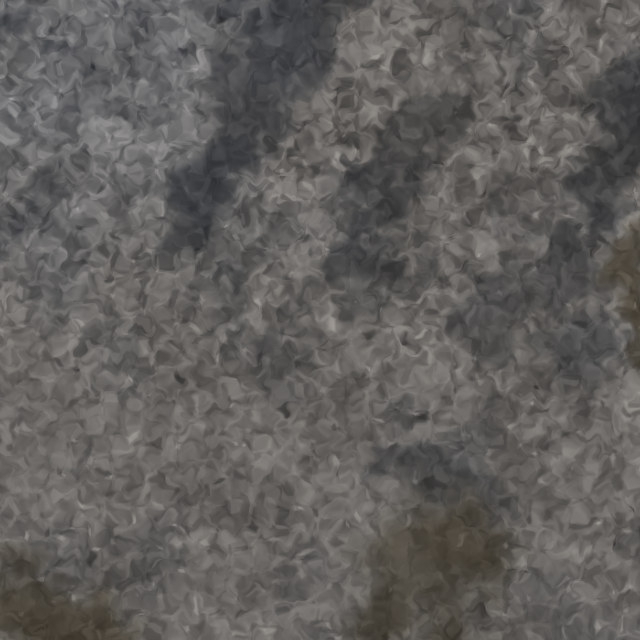
This texture is drawn by a Shadertoy shader. Its source:

```glsl
float hash(vec2 p) {
    vec3 q = fract(p.xyx * vec3(0.1031, 0.103, 0.0973));
    q += dot(q, q.yzx + 33.33);
    return fract((q.x + q.y) * q.z);
}

float noise(vec2 p) {
    vec2 i = floor(p), f = fract(p);
    f = f * f * (3.0 - 2.0 * f);
    return mix(mix(hash(i), hash(i + vec2(1, 0)), f.x),
               mix(hash(i + vec2(0, 1)), hash(i + vec2(1, 1)), f.x), f.y);
}

float fbm(vec2 p) {
    float sum = 0.0, amp = 0.53;
    for (int i = 0; i < 4; i++) {
        sum += amp * noise(p);
        p = mat2(1.6, 1.2, -1.2, 1.6) * p + 7.3;
        amp *= 0.5;
    }
    return sum;
}

// Soft-edged crystal chips, each stretched along its own random direction
float grains(vec2 p, float sharpness) {
    vec2 cell = floor(p);
    float total = 0.0, weight = 0.0;
    for (int y = -1; y <= 1; y++)
    for (int x = -1; x <= 1; x++) {
        vec2 id = cell + vec2(x, y);
        vec2 d = p - id - vec2(hash(id + 11.0), hash(id + 47.0));
        float angle = 3.14159 * hash(id + 83.0);
        vec2 axis = vec2(cos(angle), sin(angle));
        vec2 local = vec2(dot(d, axis) * 0.7, dot(d, vec2(-axis.y, axis.x)) * 1.5);
        float w = exp(-sharpness * (abs(local.x) + abs(local.y)));
        total += w * hash(id + 5.0);
        weight += w;
    }
    return total / weight;
}

// Sparse small chips, used for glints and pits
float specks(vec2 p, float share) {
    vec2 cell = floor(p);
    float result = 0.0;
    for (int y = -1; y <= 1; y++)
    for (int x = -1; x <= 1; x++) {
        vec2 id = cell + vec2(x, y);
        vec2 d = p - id - vec2(hash(id + 19.0), hash(id + 61.0));
        float angle = 6.2832 * hash(id + 29.0);
        d = mat2(cos(angle), sin(angle), -sin(angle), cos(angle)) * d;
        float radius = 0.25 + 0.4 * hash(id + 71.0);
        float chip = 1.0 - smoothstep(0.3, 1.0, (abs(d.x) + 1.5 * abs(d.y)) / radius);
        result = max(result, chip * step(hash(id + 3.0), share));
    }
    return result;
}

// Soft capsule shadow between two points
float streak(vec2 p, vec2 a, vec2 b, float radius) {
    vec2 ab = b - a;
    float t = clamp(dot(p - a, ab) / dot(ab, ab), 0.0, 1.0);
    return 1.0 - smoothstep(0.25, 1.3, length(p - a - ab * t) / radius);
}

void mainImage(out vec4 fragColor, in vec2 fragCoord) {
    vec2 uv = fragCoord / iResolution.xy;
    vec2 fine = vec2(noise(uv * 60.0), noise(uv * 60.0 + 31.0)) - 0.5;
    vec2 broad = vec2(fbm(uv * 14.0 + 3.0), fbm(uv * 14.0 + 59.0)) - 0.5;
    vec2 p = uv + fine * 0.016;
    vec2 q = uv + broad * 0.13 + fine * 0.02;

    // Shadowed hollows, slanting up to the right
    vec2 slant = vec2(dot(q, vec2(0.55, 0.83)) * 5.0, dot(q, vec2(-0.83, 0.55)) * 9.0);
    float upper = smoothstep(0.3, 0.75, uv.y + 0.12 * uv.x);
    float hollow = smoothstep(0.5, 0.7, fbm(slant + 2.0)) * mix(0.3, 0.85, upper);
    hollow = max(hollow, streak(q, vec2(0.47, 0.98), vec2(0.29, 0.62), 0.06));
    hollow = max(hollow, streak(q, vec2(0.54, 0.56), vec2(0.66, 0.73), 0.035));
    hollow = max(hollow, streak(q, vec2(0.94, 0.70), vec2(0.99, 0.88), 0.06));
    hollow = max(hollow, 0.8 * streak(q, vec2(0.76, 0.46), vec2(0.81, 0.56), 0.05));
    hollow = max(hollow, 0.8 * streak(q, vec2(0.64, 0.26), vec2(0.78, 0.22), 0.06));

    // Earthy stains along the lower edge and at the right
    float earth = streak(q, vec2(0.62, 0.04), vec2(0.70, 0.15), 0.10);
    earth = max(earth, streak(q, vec2(0.0, 0.07), vec2(0.16, 0.0), 0.07));
    earth = max(earth, streak(q, vec2(1.0, 0.49), vec2(1.0, 0.63), 0.045));

    // Cool haze in the upper left
    float haze = smoothstep(0.55, 0.1, length((uv - vec2(0.08, 0.95)) * vec2(1.0, 0.9)));

    // Tone of the stone
    float shade = max(hollow, earth * 0.85);
    float contrast = mix(1.0, 0.45, shade) * mix(0.85, 1.15, upper);
    float texture1 = 0.13 * (grains(p * 42.0, 9.0) - 0.5)
                   + 0.12 * (grains(p * 78.0 + 17.0, 8.0) - 0.5)
                   + 0.07 * (noise(p * 115.0) - 0.5);
    float tone = 0.408 + contrast * texture1 + 0.11 * (fbm(uv * 9.0 + 21.0) - 0.5);
    tone -= 0.145 * shade;
    tone += 0.10 * specks(p * 38.0, 0.13) * (1.0 - 0.5 * shade);
    tone -= 0.10 * specks(p * 27.0 + 40.0, 0.08) * (1.0 - 0.6 * shade);
    tone += 0.05 * haze * (fbm(slant * 1.5 + 9.0) - 0.4);
    tone = max(tone, 0.14);

    // Warm grey, cooler in shadow and haze, brown in the stains
    vec3 color = tone * vec3(1.025, 0.995, 0.965);
    float cool = clamp(0.5 * hollow + 0.8 * haze + 0.5 * (noise(uv * 11.0) - 0.5), 0.0, 1.0);
    color += cool * vec3(-0.014, 0.0, 0.022);
    color += earth * vec3(0.010, -0.004, -0.035);
    fragColor = vec4(color, 1.0);
}
```
